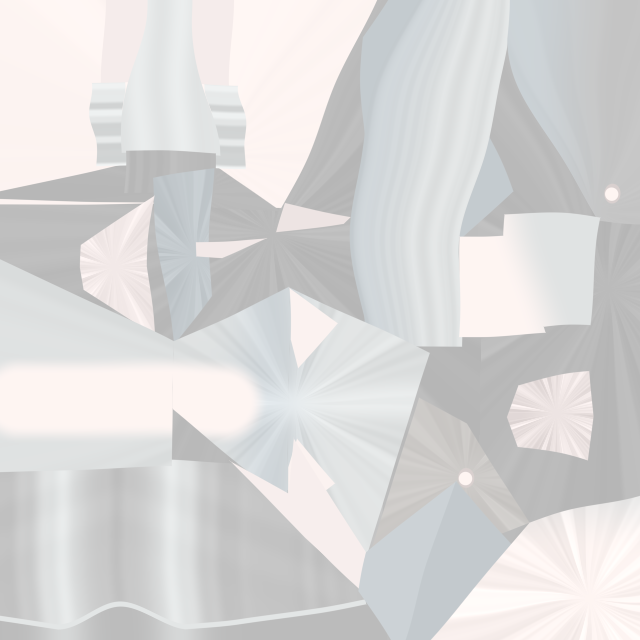
Write a Shadertoy shader that draws this background.

```glsl
const vec3 DARK  = vec3(.735, .735, .735);
const vec3 MID   = vec3(.785, .785, .785);
const vec3 BLUE  = vec3(.80, .825, .84);
const vec3 PALE  = vec3(.88, .89, .89);
const vec3 ROSE  = vec3(.95, .915, .91);
const vec3 WHITE = vec3(.995, .96, .95);
const float WARP = .012;      // bend of the facet edges
const float FAN_DEPTH = .05;  // contrast of the radial folds
const float BAND_AXIS = .375;
const float PETAL_AXIS = .582;
const float SHELL_AXIS = .348;

float edge; // half width of a smoothed edge

float hash(float n) {
    n = fract(n * .1031);
    n *= n + 33.33;
    n *= n + n;
    return fract(n);
}

// 1D noise around zero; start near 1 gives hard steps, 0 gives soft waves
float noise(float x, float start) {
    float i = floor(x);
    return mix(hash(i), hash(i + 1.), smoothstep(start, 1., x - i)) - .5;
}

// Radial folds around a focus, mirrored over its horizontal axis
float fan(vec2 p, vec2 focus, float folds) {
    vec2 q = p - focus;
    float angle = abs(atan(q.y, q.x + 1e-5));
    float n = noise(angle * folds + focus.x * 91., .75) + .5 * noise(angle * folds * 2.7, .2);
    return FAN_DEPTH * n * smoothstep(0., .06, length(q));
}

// Convex quad, corners clockwise
float quad(vec2 p, vec4 ab, vec4 cd) {
    vec2 v[4] = vec2[4](ab.xy, ab.zw, cd.xy, cd.zw);
    float d = -10.;
    for (int i = 0; i < 4; i++) {
        vec2 side = v[(i + 1) & 3] - v[i];
        d = max(d, dot(p - v[i], vec2(-side.y, side.x)) / length(side));
    }
    return d;
}

float box(vec2 p, vec2 center, vec2 halfSize) {
    vec2 q = abs(p - center) - halfSize;
    return max(q.x, q.y);
}

void paint(inout vec3 col, float d, vec3 shade) {
    col = mix(col, shade, smoothstep(edge, -edge, d));
}

void upperLeft(inout vec3 col, vec2 p) {
    vec2 m = vec2(abs(p.x - .262), p.y);
    paint(col, quad(p, vec4(-.1, 1.1, .63, 1.1), vec4(.44, .68, -.1, .68)), WHITE + .3 * fan(p, vec2(.33, .76), 4.));
    paint(col, quad(m, vec4(.02, 1.1, .1, 1.1), vec4(.1, .87, .02, .87)), ROSE + .01);
    paint(col, quad(p, vec4(-.05, .69, .2, .745), vec4(.33, .745, .44, .675)), DARK + .5 * fan(p, vec2(.3, .7), 5.));
    // Flared column with rippled flanks
    float bulge = .012 * noise(p.y * 22., 0.);
    paint(col, box(m, vec2(.092 + bulge, .805), vec2(.026, .065)), PALE + .14 * noise(p.y * 95., .4));
    float flare = .035 + .042 * smoothstep(.98, .77, p.y);
    paint(col, max(m.x - flare, .76 - p.y), PALE + .05 * noise(p.x * 32., 0.) + .02);
    paint(col, box(m, vec2(0., .73), vec2(.07, .033)), DARK + .05 * noise(p.x * 95., .5));
}

void upperRight(inout vec3 col, vec2 p) {
    paint(col, quad(p, vec4(.567, .945, .64, 1.06), vec4(.8, .7, .567, .48)), BLUE - .03);
    // Bent column of soft lengthwise folds
    float rise = p.y - .65;
    float left = .55 + .82 * rise * rise;
    float right = .72 + .075 * smoothstep(.6, .95, p.y);
    float t = (p.x - left) / (right - left);
    vec3 folds = mix(BLUE, PALE, smoothstep(0., .7, t)) + .05 * noise(t * 9., 0.) + .02 * noise(t * 21., .5);
    paint(col, max(max(left - p.x, p.x - right), .46 - p.y), folds);
    float curve = .793 + .14 * pow(max((.94 - p.y) / .28, 0.), 1.5);
    paint(col, max(curve - p.x, .655 - p.y), mix(BLUE, MID - .01, smoothstep(.83, .96, p.x)) + .4 * fan(p, vec2(.93, .67), 6.));
    float block = min(quad(p, vec4(.722, .632, .8, .632), vec4(.85, .475, .715, .475)),
                      quad(p, vec4(.79, .665, .94, .66), vec4(.92, .49, .79, .48)));
    paint(col, block, mix(WHITE, PALE, smoothstep(.79, .87, p.x + .3 * (p.y - .57))));
}

void petals(inout vec3 col, vec2 p) {
    vec2 m = vec2(p.x, abs(p.y - PETAL_AXIS));
    paint(col, quad(p, vec4(.235, .72, .33, .74), vec4(.33, .54, .27, .46)), BLUE - .03 + fan(p, vec2(.31, .6), 7.));
    paint(col, quad(m, vec4(.125, -.02, .13, .035), vec4(.24, .11, .23, -.02)), ROSE + 1.6 * fan(p, vec2(.18, PETAL_AXIS), 8.));
    paint(col, quad(p, vec4(.445, .688, .55, .665), vec4(.54, .655, .435, .642)), ROSE - .02);
    paint(col, quad(p, vec4(.31, .622, .42, .632), vec4(.35, .6, .31, .6)), ROSE);
    m.y = abs(p.y - SHELL_AXIS);
    paint(col, quad(m, vec4(.785, -.02, .81, .048), vec4(.92, .07, .93, -.02)), ROSE - .02 + 2. * fan(p, vec2(.87, SHELL_AXIS), 9.));
}

void lowerLeft(inout vec3 col, vec2 p) {
    float m = abs(p.x - .185);
    float glow = exp(-pow((m - .09) / .04, 2.));
    vec3 shade = mix(MID - .015, PALE + .02, glow) + .035 * noise(m * 60., 0.) + .02 * noise(p.y * 24. + m * 9., .3);
    paint(col, max(p.y - .28, p.x - .6), shade);
    float ridge = .02 + .035 * smoothstep(.1, 0., m) + .15 * max(m - .1, 0.);
    paint(col, max(p.y - ridge, p.x - .6), mix(DARK, PALE, .7 * glow));
    paint(col, max(abs(p.y - ridge) - .004, p.x - .57), PALE + .01);
}

void paleBand(inout vec3 col, vec2 p) {
    vec2 m = vec2(p.x, abs(p.y - BAND_AXIS));
    float d = min(quad(p, vec4(-.05, .62, .27, .465), vec4(.27, .27, -.05, .26)),
                  quad(p, vec4(.269, .465, .451, .557), vec4(.451, .22, .269, .36)));
    d = min(d, quad(p, vec4(.45, .557, .67, .45), vec4(.575, .13, .45, .24)));
    vec3 shade = mix(PALE, BLUE + .02, exp(-pow((p.x - .42) / .06, 2.))) + fan(p, vec2(.46, BAND_AXIS), 6.);
    shade += .06 * exp(-pow(m.y / .03, 2.));
    float capsule = length(vec2(max(abs(p.x - .19) - .16, 0.), m.y)) - .045;
    paint(col, d, mix(shade, WHITE, smoothstep(.025, -.005, capsule)));
    paint(col, quad(m, vec4(.452, .18, .525, .125), vec4(.465, .055, .452, .1)), WHITE - .01);
    paint(col, quad(p, vec4(.46, .32, .575, .14), vec4(.565, .08, .45, .2)), ROSE + .02);
    paint(col, quad(p, vec4(.33, .3, .46, .23), vec4(.565, .08, .48, .165)), ROSE + .02);
}

void lowerRight(inout vec3 col, vec2 p) {
    paint(col, quad(p, vec4(.655, .38, .73, .34), vec4(.83, .18, .57, .1)), MID + vec3(.02, .01, 0.) + fan(p, vec2(.73, .255), 5.));
    paint(col, quad(p, vec4(.575, .14, .715, .25), vec4(.64, -.06, .56, .08)), BLUE);
    paint(col, quad(p, vec4(.714, .25, .81, .14), vec4(.64, -.06, .61, -.05)), BLUE - .035);
    vec3 rays = mix(PALE, WHITE, smoothstep(.2, .06, abs(p.y - .07))) + 1.4 * fan(p, vec2(.92, .062), 7.);
    paint(col, quad(p, vec4(.83, .18, 1.1, .26), vec4(1.1, -.1, .62, -.05)), rays);
}

void mainImage(out vec4 fragColor, in vec2 fragCoord) {
    vec2 uv = fragCoord / iResolution.xy;
    edge = .7 / min(iResolution.x, iResolution.y);
    vec2 p = uv + WARP * vec2(noise(uv.y * 8., 0.), noise(uv.x * 8. + 31., 0.));
    vec3 col = DARK + .8 * fan(p, vec2(p.x < .75 ? .43 : .95, p.x < .75 ? .64 : .55), 7.);
    upperLeft(col, p);
    upperRight(col, p);
    petals(col, p);
    lowerLeft(col, p);
    paleBand(col, p);
    lowerRight(col, p);
    // Small bright pods
    for (int i = 0; i < 2; i++) {
        vec2 q = p - mix(vec2(.955, .7), vec2(.73, .255), float(i));
        paint(col, length(q * vec2(1.1, .9)) - .014, ROSE - .1);
        paint(col, length(q + .001) - .0105, WHITE);
    }
    fragColor = vec4(clamp(col, 0., 1.), 1.);
}
```
